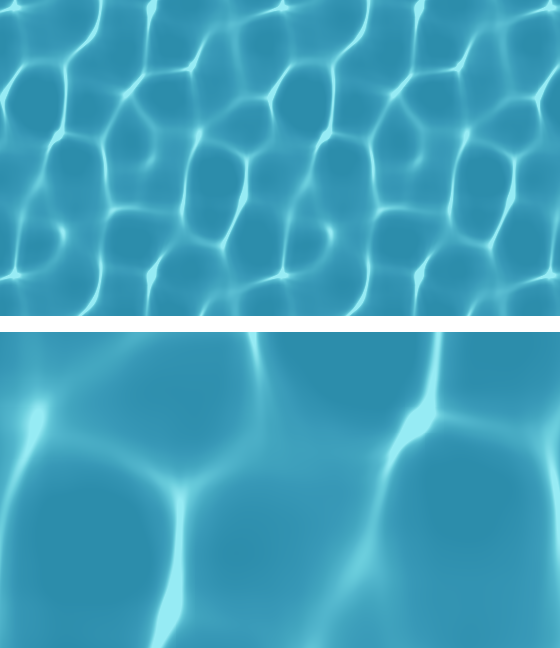
Top, the full canvas; bottom, a detail of the centre.
This texture is drawn by a WebGL 2 fragment shader. Its source:

```glsl
#version 300 es
precision highp float;
precision highp int;

uniform vec2 u_resolution;
out vec4 fragColor;

// Lengths are fractions of the canvas height.
const float TAU = 6.2831853;
const float TILE = 0.847;            // period of the water surface
const int WAVES = 10;
const float WAVE_STRENGTH = 0.46;    // focusing power of each wave
const float CROSS_STRENGTH = 0.4;    // share kept by waves along the strands
const float TILT = -0.35;            // direction across the strands
const vec2 CYCLES = vec2(3.1, 6.2);  // range of waves per tile
const vec2 BEAM_STEP = TILE / vec2(42.0, 31.0);
const int REACH_X = 3;
const int REACH_Y = 2;
const float BEAM_WIDTH = 0.57;       // in beam steps
const float LINE_BLUR = 0.0025;
const float HALO_BLUR = 0.01;
const float HALO_MIX = 0.24;
const float DARK_LEVEL = -1.02;      // log2 of light at the first colour
const float LEVEL_STEP = 0.62;       // log2 of light between colours
const float MOTTLE = 0.5;
const float MOTTLE_CELLS = 18.0;     // per tile
const uint SEED = 37u;

const vec3 WATER[6] = vec3[6](
  vec3(0.19, 0.57, 0.69), vec3(0.22, 0.60, 0.72), vec3(0.26, 0.65, 0.75),
  vec3(0.32, 0.71, 0.80), vec3(0.41, 0.80, 0.86), vec3(0.56, 0.90, 0.94));

float hash(uint n) {
  n = n * 747796405u + 2891336453u;
  n = ((n >> ((n >> 28u) + 4u)) ^ n) * 277803737u;
  n = (n >> 22u) ^ n;
  return float(n >> 8u) / 16777216.0;
}

float latticeHash(vec2 cell, float period) {
  uvec2 c = uvec2(mod(cell, period));
  return hash(c.x + 256u * c.y + 65536u * SEED);
}

float valueNoise(vec2 p, float period) {
  vec2 i = floor(p), f = p - i;
  f = f * f * (3.0 - 2.0 * f);
  float low = mix(latticeHash(i, period), latticeHash(i + vec2(1, 0), period), f.x);
  float high = mix(latticeHash(i + vec2(0, 1), period), latticeHash(i + 1.0, period), f.x);
  return mix(low, high, f.y);
}

// Wave vector in cycles per unit, phase in turns, strength over squared length.
vec4 makeWave(int i) {
  uint n = SEED * 101u + uint(i) * 2u;
  float turn = ((float(i) + hash(n)) / float(WAVES) - 0.5) * 0.5 * TAU;
  float cycles = mix(CYCLES.x, CYCLES.y, fract(float(i) * 0.618 + 0.2));
  vec2 k = round(cycles * vec2(cos(turn + TILT), sin(turn + TILT))) / TILE;
  float across = cos(turn) * cos(turn);
  float strength = WAVE_STRENGTH * mix(CROSS_STRENGTH, 1.0, across * across);
  return vec4(k, hash(n + 1u), strength / dot(k, k));
}

// Gaussian with covariance (xx, xy, yy), without its constant factor.
float gaussian(vec2 d, vec3 cov) {
  float inv = 1.0 / (cov.x * cov.z - cov.y * cov.y);
  float q = cov.z * d.x * d.x - 2.0 * cov.y * d.x * d.y + cov.x * d.y * d.y;
  return exp(-0.5 * q * inv) * sqrt(inv);
}

// Light on the floor: refracted beams, stretched by the surface curvature.
float caustics(vec2 p) {
  vec4 waves[WAVES];
  for (int i = 0; i < WAVES; i++) waves[i] = makeWave(i);

  vec2 center = floor(p / BEAM_STEP + 0.5);
  vec2 spread = BEAM_WIDTH * BEAM_WIDTH * BEAM_STEP * BEAM_STEP;
  float line = 0.0, halo = 0.0;
  for (int y = -REACH_Y; y <= REACH_Y; y++) {
    for (int x = -REACH_X; x <= REACH_X; x++) {
      vec2 source = (center + vec2(x, y)) * BEAM_STEP;
      vec2 landing = source;
      vec3 j = vec3(1.0, 0.0, 1.0);  // symmetric Jacobian: xx, xy, yy
      for (int i = 0; i < WAVES; i++) {
        vec4 w = waves[i];
        // Cubic wave for the shift, its parabolic slope for the focusing
        float f = fract(dot(w.xy, source) + w.z) - 0.5;
        float a = abs(f);
        float shift = f * f * (4.0 - 5.333333 * a) - 0.166667;
        float slope = f * (8.0 - 16.0 * a);
        vec2 k = w.xy * w.w;
        landing -= shift * k;
        j -= slope * vec3(k.x * w.x, k.x * w.y, k.y * w.y);
      }
      vec3 cov = spread.x * vec3(j.x * j.x, j.x * j.y, j.y * j.y)
               + spread.y * vec3(j.y * j.y, j.y * j.z, j.z * j.z);
      vec2 d = p - landing;
      line += gaussian(d, cov + LINE_BLUR * LINE_BLUR * vec3(1, 0, 1));
      halo += gaussian(d, cov + HALO_BLUR * HALO_BLUR * vec3(1, 0, 1));
    }
  }
  return mix(line, halo, HALO_MIX) * BEAM_STEP.x * BEAM_STEP.y / TAU;
}

vec3 waterColor(float level) {
  vec3 color = WATER[0];
  for (int i = 0; i < 5; i++) {
    float low = i == 0 ? -0.6 : 0.0;
    float high = i == 4 ? 1.2 : 1.0;
    color += (WATER[i + 1] - WATER[i]) * clamp(level - float(i), low, high);
  }
  return color;
}

void main() {
  vec2 p = gl_FragCoord.xy / u_resolution.y;
  float level = (log2(max(caustics(p), 0.01)) - DARK_LEVEL) / LEVEL_STEP;

  // Faint cloudiness in the water
  level += MOTTLE * (valueNoise(p / TILE * MOTTLE_CELLS, MOTTLE_CELLS) - 0.5);

  fragColor = vec4(waterColor(level), 1.0);
}
```
